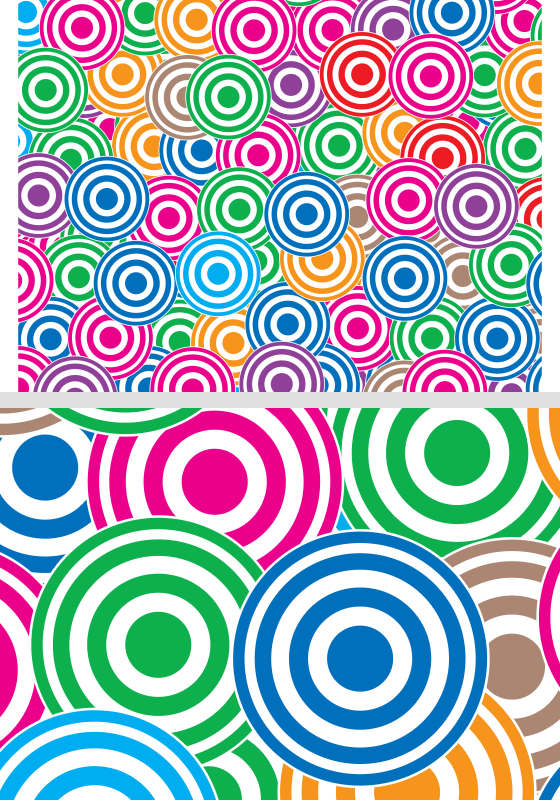
Top: the whole. Bottom: its middle third, enlarged.
Reproduce this pattern procedurally as a Shadertoy shader.

```glsl
// Overlapping bright target discs with white rings, between two white side margins.

vec3 hash3(vec2 cell) {
    vec3 q = fract(cell.xyx * vec3(0.1031, 0.1030, 0.0973));
    q += dot(q, q.yxz + 33.33);
    return fract((q.xxy + q.yzz) * q.zyx);
}

// Weighted choice from the palette, t in 0..1
vec3 discColor(float t) {
    if (t < 0.19) return vec3(0.92, 0.00, 0.55); // pink
    if (t < 0.41) return vec3(0.05, 0.69, 0.30); // green
    if (t < 0.53) return vec3(0.56, 0.25, 0.60); // purple
    if (t < 0.63) return vec3(0.97, 0.58, 0.11); // orange
    if (t < 0.78) return vec3(0.00, 0.44, 0.74); // blue
    if (t < 0.86) return vec3(0.93, 0.11, 0.14); // red
    if (t < 0.97) return vec3(0.00, 0.68, 0.94); // cyan
    return vec3(0.67, 0.53, 0.45);               // taupe
}

// Smooth coverage of a circle of radius r at distance d
float cover(float r, float d, float pixel) {
    return clamp((r - d) / pixel + 0.5, 0.0, 1.0);
}

// Central dot and three coloured rings, in units of the disc radius
float targetInk(float d, float pixel) {
    return cover(0.26, d, pixel)
         + cover(0.56, d, pixel) - cover(0.41, d, pixel)
         + cover(0.83, d, pixel) - cover(0.70, d, pixel)
         + cover(1.00, d, pixel) - cover(0.91, d, pixel);
}

// Of the three neighbours around x, the integer congruent to k modulo 3
float nearestOfClass(float x, float k) {
    float first = floor(x) - 1.0;
    return first + mod(k - first, 3.0);
}

// Paints one staggered, jittered grid of discs, back to front
vec3 paintLayer(vec3 color, vec2 p, float spacing, float seed) {
    float radius = 0.108;
    float pixel = 1.0 / (iResolution.y * radius);
    vec2 g = p / spacing + seed;

    // Cells of one class never overlap, so each pass needs only one disc
    for (int pass = 0; pass < 9; pass++) {
        float k = mod(float(pass) * 5.0, 9.0);
        float row = nearestOfClass(g.y, floor(k / 3.0));
        float stagger = 0.5 * mod(row, 2.0);
        float col = nearestOfClass(g.x - stagger, mod(k, 3.0));

        vec2 cell = vec2(col, row);
        vec3 rnd = hash3(cell + seed * 7.0);
        vec2 center = cell + vec2(0.5 + stagger, 0.5) + 0.46 * (rnd.xy - 0.5);
        float d = length(g - center) * spacing / radius;

        // Stepped hue choice keeps neighbours different
        float hue = fract(dot(cell, vec2(0.28, 0.43)) + 0.22 * rnd.z + seed * 0.37);
        vec3 disc = mix(vec3(1.0), discColor(hue), targetInk(d, pixel));
        color = mix(color, disc, cover(1.02, d, pixel));
    }
    return color;
}

void mainImage(out vec4 fragColor, in vec2 fragCoord) {
    vec2 p = (fragCoord - 0.5 * iResolution.xy) / iResolution.y;

    // A dense lower layer fills the gaps of the upper one
    vec3 color = paintLayer(vec3(1.0), p, 0.135, 20.3);
    color = paintLayer(color, p, 0.158, 41.7);

    // White side margins
    float halfWidth = 0.4675 * iResolution.x / iResolution.y;
    float inside = cover(halfWidth, abs(p.x), 1.0 / iResolution.y);
    fragColor = vec4(mix(vec3(1.0), color, inside), 1.0);
}
```
